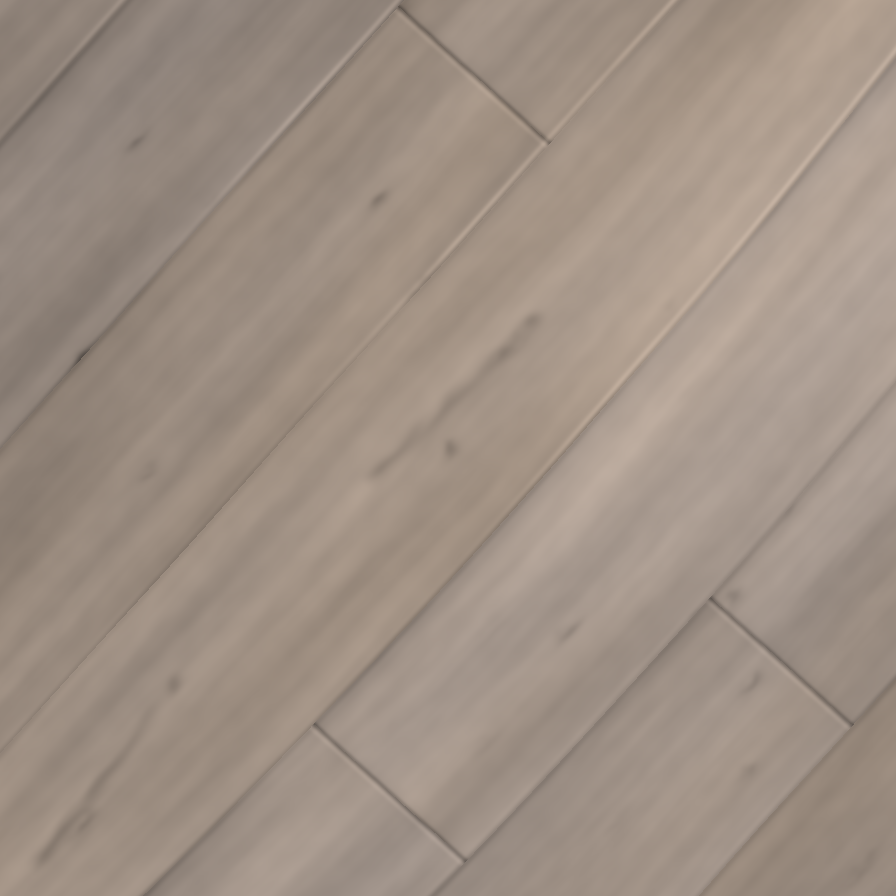
This texture is drawn by a WebGL 1 fragment shader. Its source:

```glsl
precision highp float;
uniform vec2 u_resolution;

vec2 hash2(vec2 p) {
  p = vec2(dot(p, vec2(127.1, 311.7)), dot(p, vec2(269.5, 183.3)));
  return fract(sin(p) * 43758.55);
}

vec2 gradientAt(vec2 cell) {
  float angle = 6.2832 * hash2(cell).x;
  return vec2(cos(angle), sin(angle));
}

float gradientNoise(vec2 p) {
  vec2 i = floor(p), f = fract(p);
  vec2 w = f * f * f * (f * (f * 6.0 - 15.0) + 10.0);
  vec2 e = vec2(1.0, 0.0);
  float low = mix(dot(gradientAt(i), f), dot(gradientAt(i + e), f - e), w.x);
  float high = mix(dot(gradientAt(i + e.yx), f - e.yx), dot(gradientAt(i + 1.0), f - 1.0), w.x);
  return mix(low, high, w.y);
}

float bell(float x, float width) {
  return exp(-x * x / (width * width));
}

// Small dark knots, one candidate per jittered cell
float knots(vec2 p) {
  vec2 scale = vec2(6.0, 11.0);
  vec2 base = floor(p * scale);
  float wobble = gradientNoise(p * vec2(45.0, 70.0));
  float sum = 0.0;
  for (int y = -1; y <= 1; y++) {
    for (int x = -1; x <= 1; x++) {
      vec2 cell = base + vec2(float(x), float(y));
      vec2 kind = hash2(cell + 41.0);
      vec2 d = p - (cell + 0.15 + 0.7 * hash2(cell)) / scale;
      d.y += 0.006 * wobble;
      float r = length(d * vec2(mix(30.0, 95.0, kind.y), 140.0));
      sum += smoothstep(0.5, 1.0, kind.x) * exp(-r * r) * (0.8 + wobble);
    }
  }
  return sum;
}

// Two long mineral streaks, each with a knot at its upper end
float longStreaks(vec2 p) {
  float rough = gradientNoise(p * vec2(25.0, 55.0));
  float sum = 0.0;
  for (int i = 0; i < 2; i++) {
    float k = float(i);
    float along = p.x - 0.18 - 0.57 * k;
    float across = p.y - 0.667 - (0.154 * k - 0.1) * along + 0.005 * rough;
    float body = smoothstep(-0.14, -0.11, along) * (1.0 - smoothstep(0.0, 0.13, along) * 0.8);
    body *= 1.0 - smoothstep(0.11, 0.15, along);
    sum += body * bell(across, 0.009) * (0.95 + 0.5 * rough);
    sum += 0.8 * bell(along - 0.125, 0.011) * bell(across, 0.007);
  }
  return sum;
}

void main() {
  vec2 uv = gl_FragCoord.xy / u_resolution;

  // Plank axes: x runs along the boards, y across them
  vec2 p = vec2(dot(uv, vec2(0.669, 0.743)), dot(uv, vec2(0.743, -0.669)) + 0.669);
  float pitch = 0.2284, boardLength = 1.46;

  // Slight bow of the lower right boards
  float bowed = smoothstep(0.58, 0.78, p.y) * (1.0 - smoothstep(1.05, 1.22, p.y));
  p.y -= bowed * (0.015 - 0.05 * (p.x - 0.72) * (p.x - 0.72));

  float lane = (p.y - 0.1065 + 0.002 * gradientNoise(p * 4.0)) / pitch;
  float row = floor(lane);
  float seamIndex = floor(lane + 0.5);
  float seam = (lane - seamIndex) * pitch;

  // Staggered end joints
  float run = (p.x - 1.035 - 0.401 * abs(row - 1.0)) / boardLength;
  float piece = floor(run);
  float joint = (fract(run + 0.5) - 0.5) * boardLength;

  // Board tone, scraped streaks and fine grain
  vec2 q = p + vec2(3.7 * row + 5.3 * piece, 1.9 * piece);
  vec2 g = q + vec2(0.0, 0.006 * gradientNoise(q * vec2(3.0, 7.0)));
  float shade = -0.045 * cos(1.25 * row) + 0.02 * (hash2(vec2(row, piece)).x - 0.5);
  shade += 0.085 * gradientNoise(q * vec2(2.8, 7.0) + 9.0);
  shade += 0.12 * gradientNoise(g * vec2(1.3, 19.0));
  shade += 0.065 * gradientNoise(g * vec2(2.5, 44.0) + 3.0);
  shade += 0.02 * gradientNoise(g * vec2(14.0, 105.0));
  shade += 0.025 * gradientNoise(q * vec2(34.0, 52.0));

  // Soft window light from the right
  vec2 glow = uv - vec2(1.0, 0.7);
  shade += 0.06 * (uv.x - 0.5) + 0.10 * exp(-14.0 * dot(glow, glow));

  // Blemishes
  shade -= 0.17 * knots(q);
  if (row == 2.0) shade -= 0.17 * longStreaks(p);

  // Bevelled long seams, glinting toward the upper right
  float wear = 0.85 + 0.7 * gradientNoise(vec2(p.x * 5.0, seamIndex * 3.7 + 0.4));
  float depth = seamIndex == 2.0 ? 0.5 : 1.0;
  float glint = smoothstep(0.6, 0.95, p.x) * (1.0 - smoothstep(0.85, 1.0, p.y));
  shade -= wear * depth * (0.13 * bell(seam - 0.001, 0.0042) + 0.05 * bell(seam - 0.004, 0.013));
  shade += wear * (0.03 + 0.14 * glint) * bell(seam + 0.005, 0.0034);

  // End joints with a lit lower lip
  shade -= 0.21 * bell(joint, 0.0029) + 0.03 * bell(joint, 0.01);
  shade += 0.08 * bell(joint + 0.0055, 0.003);

  // Grey to tan stain
  float warmth = 0.7 * sin(1.5708 * row - 0.785) + gradientNoise(g * vec2(1.6, 9.0) + 17.0);
  vec3 wood = vec3(0.616, 0.560, 0.515) + warmth * vec3(0.008, 0.0, -0.012);
  gl_FragColor = vec4(clamp(wood * (1.0 + shade), 0.0, 1.0), 1.0);
}
```
